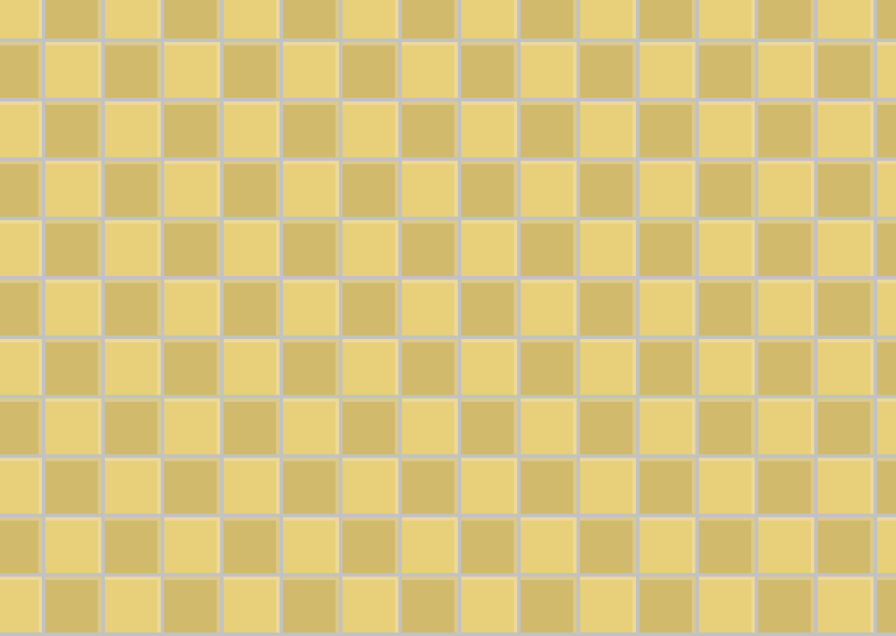
Write a WebGL 2 fragment shader that draws this pattern.

```glsl
#version 300 es
precision highp float;
// Checkerboard of square ceramic tiles in two yellows, set in grey grout.
// Each tile has a pale bevel along its top and right sides. Cells are split
// through the middle of the grout, so every edge is smoothed inside one cell.

#define ROWS 10.70588                  // cells over the canvas height
#define ORIGIN vec2(0.73529, 0.02941)  // first grout crossing, in cells
#define GROUT_WIDTH 0.05882            // in cells
#define BEVEL_WIDTH 0.05882            // in cells
#define LIGHT_FACE vec3(0.91, 0.81, 0.48)
#define DARK_FACE vec3(0.82, 0.73, 0.42)
#define LIGHT_BEVEL vec3(0.93, 0.85, 0.61)
#define DARK_BEVEL vec3(0.86, 0.79, 0.56)
#define GROUT_COLOR vec3(0.76, 0.76, 0.75)

uniform vec2 u_resolution;
out vec4 fragColor;

// Pixel coverage of the region beyond an edge, on each axis
vec2 coverage(vec2 signedDistance, float pixel) {
    return clamp(signedDistance / pixel + 0.5, 0.0, 1.0);
}

void main() {
    float pixel = ROWS / u_resolution.y;
    vec2 grid = gl_FragCoord.xy * pixel - ORIGIN;
    vec2 cell = floor(grid);
    vec2 p = grid - cell;

    // Alternate the two glazes
    float isLight = mod(cell.x + cell.y, 2.0);
    vec3 face = mix(DARK_FACE, LIGHT_FACE, isLight);
    vec3 bevelColor = mix(DARK_BEVEL, LIGHT_BEVEL, isLight);

    // Bevel on the top and right sides
    float halfGrout = 0.5 * GROUT_WIDTH;
    vec2 bevel = coverage(p - (1.0 - halfGrout - BEVEL_WIDTH), pixel);
    vec3 color = mix(face, bevelColor, max(bevel.x, bevel.y));

    // Grout around the cell
    vec2 toSeam = min(p, 1.0 - p);
    vec2 grout = coverage(halfGrout - toSeam, pixel);
    color = mix(color, GROUT_COLOR, max(grout.x, grout.y));

    fragColor = vec4(color, 1.0);
}
```
